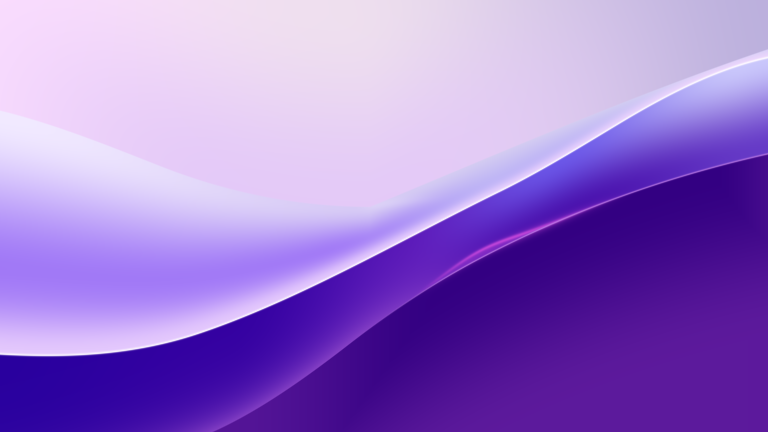
This background is drawn by a WebGL 1 fragment shader. Its source:

```glsl
precision highp float;

uniform vec2 u_resolution;

#define SKY_PINK vec3(0.985, 0.87, 0.995)
#define SKY_CREAM vec3(0.935, 0.875, 0.935)
#define SKY_GREY vec3(0.735, 0.69, 0.865)
#define SKY_LILAC vec3(0.885, 0.775, 0.975)
#define VEIL_LIGHT vec3(0.945, 0.915, 1.0)
#define VEIL_VIOLET vec3(0.62, 0.46, 0.965)
#define BAND_INDIGO vec3(0.20, 0.0, 0.63)
#define BAND_BLUE vec3(0.42, 0.34, 0.91)
#define DEEP_DARK vec3(0.20, 0.0, 0.51)
#define DEEP_PLUM vec3(0.36, 0.10, 0.61)
#define RIM_PINK vec3(0.83, 0.30, 0.88)
#define LINE_WIDTH 0.0028

// Cubic through two knots, each holding x, height and slope
float span(float x, vec3 a, vec3 b) {
  float w = b.x - a.x;
  float t = clamp((x - a.x) / w, 0.0, 1.0);
  float s = 1.0 - t;
  return s * s * ((1.0 + 2.0 * t) * a.y + t * w * a.z)
       + t * t * ((1.0 + 2.0 * s) * b.y - s * w * b.z);
}

float veilFront(float x) {
  vec3 k = vec3(0.208, 0.616, -0.70);
  return x < k.x ? span(x, vec3(0.0, 0.744, -0.43), k)
                 : span(x, k, vec3(0.482, 0.521, 0.0));
}

float veilBack(float x) {
  return span(x, vec3(0.482, 0.521, 0.74), vec3(1.0, 0.886, 0.60));
}

float ridge(float x) {
  vec3 a = vec3(0.26, 0.230, 0.60);
  vec3 b = vec3(0.651, 0.558, 0.87);
  vec3 c = vec3(0.807, 0.716, 1.07);
  if (x < a.x) return span(x, vec3(0.0, 0.181, -0.10), a);
  if (x < b.x) return span(x, a, b);
  if (x < c.x) return span(x, b, c);
  return span(x, c, vec3(1.0, 0.867, 0.38));
}

float lowerRim(float x) {
  vec3 a = vec3(0.277, 0.0, 0.80);
  vec3 b = vec3(0.456, 0.205, 1.38);
  vec3 c = vec3(0.625, 0.402, 0.93);
  if (x < a.x) return span(x, vec3(0.0, -0.16, 0.40), a);
  if (x < b.x) return span(x, a, b);
  if (x < c.x) return span(x, b, c);
  return span(x, c, vec3(1.0, 0.644, 0.40));
}

float glow(float d, float width) {
  return exp(-d * d / (width * width));
}

vec3 skyColor(vec2 p, float top) {
  vec3 c = mix(SKY_PINK, SKY_CREAM, smoothstep(0.0, 0.45, p.x));
  c = mix(c, SKY_GREY, smoothstep(0.45, 1.05, p.x + 0.15 * (p.y - 0.8)));
  float low = smoothstep(0.45, 0.0, p.y - top) * smoothstep(1.0, 0.5, p.x);
  return mix(c, SKY_LILAC, low * smoothstep(-0.15, 0.3, p.x) * 0.85);
}

vec3 veilColor(vec2 p, float top, float bottom) {
  float t = clamp((top - p.y) / max(top - bottom, 0.001), 0.0, 1.0);
  vec3 crest = mix(VEIL_LIGHT, vec3(0.84, 0.79, 0.96), smoothstep(0.0, 0.5, p.x));
  vec3 c = mix(crest, VEIL_VIOLET, smoothstep(0.02, 0.68, t));
  // Paler, bluer tint toward the narrow right end
  vec3 far = mix(vec3(0.83, 0.80, 0.945), vec3(0.69, 0.65, 0.97), t);
  far = mix(far, vec3(0.80, 0.80, 0.95), smoothstep(0.7, 1.0, p.x));
  c = mix(c, far, smoothstep(0.42, 0.65, p.x));
  // Pale light gathered above the ridge
  float reach = mix(0.105, 0.02, smoothstep(0.0, 0.6, p.x));
  c = mix(c, vec3(0.94, 0.84, 0.995), 0.85 * glow(p.y - bottom, reach));
  // Soft continuation of the front fold
  float fold = smoothstep(0.46, 0.49, p.x) * smoothstep(0.60, 0.48, p.x);
  return mix(c, VEIL_LIGHT, 0.22 * fold * glow(p.y - 0.525 - 0.2 * (p.x - 0.482), 0.012));
}

vec3 bandColor(vec2 p, float top, float bottom) {
  float t = clamp((top - p.y) / max(top - bottom, 0.001), 0.0, 1.0);
  vec3 c = mix(vec3(0.16, 0.0, 0.62), BAND_INDIGO, smoothstep(0.0, 0.3, p.x));
  c = mix(c, vec3(0.36, 0.10, 0.73), smoothstep(0.3, 0.58, p.x));
  vec3 lit = mix(BAND_BLUE, vec3(0.79, 0.78, 0.985), smoothstep(0.72, 0.97, p.x));
  vec3 shade = mix(vec3(0.29, 0.07, 0.68), vec3(0.40, 0.23, 0.78), smoothstep(0.75, 1.0, p.x));
  c = mix(c, mix(lit, shade, smoothstep(0.0, 0.95, t)), smoothstep(0.52, 0.74, p.x));
  // Orchid haze along the lower rim
  float haze = smoothstep(0.66, 0.45, p.x) * exp(-max(p.y - bottom, 0.0) / 0.055);
  return mix(c, vec3(0.57, 0.29, 0.79), 0.85 * haze);
}

vec3 deepColor(vec2 p, float top) {
  float lift = smoothstep(0.02, 0.42, top - p.y);
  lift = max(lift, 0.8 * smoothstep(0.58, 0.30, p.x));
  lift = max(lift, 0.5 * smoothstep(0.93, 1.02, p.x));
  return mix(DEEP_DARK, DEEP_PLUM, lift);
}

void main() {
  vec2 p = gl_FragCoord.xy / u_resolution;
  float px = 1.0 / u_resolution.y;
  float top = p.x < 0.482 ? veilFront(p.x) : veilBack(p.x);
  float mid = ridge(p.x);
  float low = lowerRim(p.x);

  // Layers from back to front
  vec3 c = skyColor(p, top);
  c = mix(c, veilColor(p, top, mid), smoothstep(px, -px, p.y - top));
  c = mix(c, bandColor(p, mid, low), smoothstep(px, -px, p.y - mid));
  c = mix(c, deepColor(p, low), smoothstep(px, -px, p.y - low));

  // White ridge line
  float lineWidth = max(LINE_WIDTH, px * 0.8);
  c = mix(c, vec3(0.99, 0.97, 1.0), 0.95 * glow(p.y - mid, lineWidth));

  // Pink lens and thin thread on the lower rim
  float lens = smoothstep(0.53, 0.64, p.x) * smoothstep(0.84, 0.66, p.x);
  float swell = 0.017 * glow(p.x - 0.625, 0.06);
  c = mix(c, RIM_PINK, 0.75 * lens * glow(p.y - low - swell, lineWidth * 1.6));
  c = mix(c, RIM_PINK, 0.35 * lens * glow(p.y - low - 0.5 * swell, 0.012));
  float thread = smoothstep(0.45, 0.62, p.x);
  c = mix(c, vec3(0.76, 0.50, 0.92), 0.7 * thread * glow(p.y - low, lineWidth * 0.8));

  gl_FragColor = vec4(c, 1.0);
}
```
